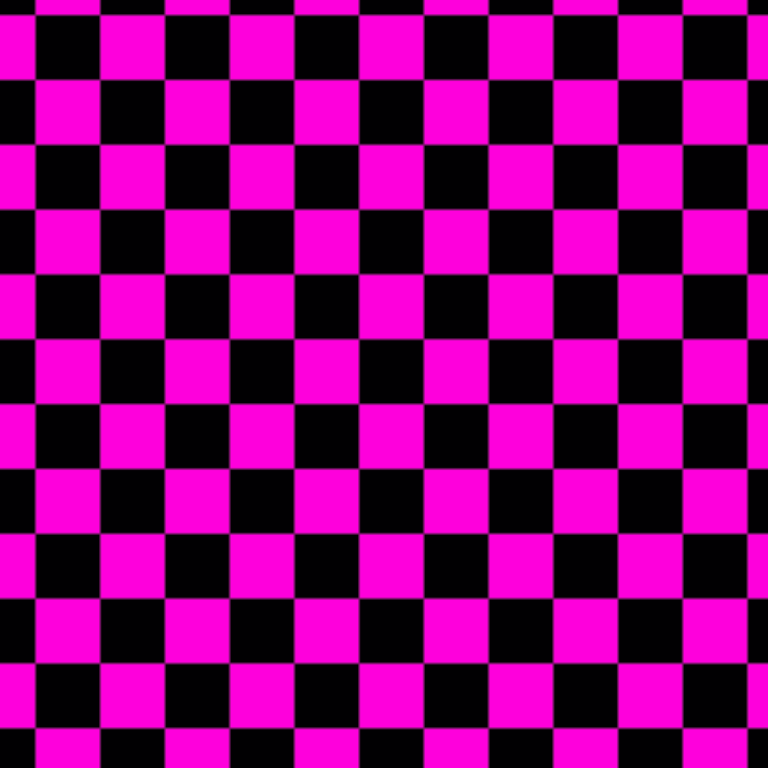
A WebGL 1 fragment shader for this pattern:

```glsl
precision highp float;

// A two-colour checkerboard of magenta and black squares with soft seams.
// Each axis gives a signed square wave with ramped edges; the product of
// the two waves picks the colour, and its middle range tints the seams.

uniform vec2 u_resolution;

const vec2 CELLS = vec2(11.865, 11.846);    // squares across and down
const vec2 FIRST_EDGE = vec2(0.0462, 0.0517); // lowest seam on each axis
const float SEAM_HALF_WIDTH = 0.0021;       // in canvas units
const float SEAM_GREEN = 0.065;             // slight greying of the seams

const vec3 BLACK = vec3(0.004, 0.0, 0.006);
const vec3 MAGENTA = vec3(0.995, 0.0, 0.862);

// Square wave: +1 in even cells, -1 in odd cells, linear across each edge.
float softSquareWave(float cell, float halfWidth) {
  float f = fract(cell);
  float edgeDistance = min(f, 1.0 - f);
  float side = 1.0 - 2.0 * mod(floor(cell), 2.0);
  return side * min(edgeDistance / halfWidth, 1.0);
}

// Checker value from -1 (odd squares) to +1 (even squares).
float softChecker(vec2 cell, vec2 halfWidth) {
  return softSquareWave(cell.x, halfWidth.x)
       * softSquareWave(cell.y, halfWidth.y);
}

// Blend of the two square colours with a muted tone between them.
vec3 checkerColor(float checker, vec3 evenColor, vec3 oddColor) {
  vec3 color = mix(oddColor, evenColor, 0.5 + 0.5 * checker);
  color.g += SEAM_GREEN * (1.0 - checker * checker);
  return color;
}

void main() {
  vec2 uv = gl_FragCoord.xy / u_resolution;
  vec2 cell = (uv - FIRST_EDGE) * CELLS;

  // Keep the ramp at least one pixel wide on small canvases.
  vec2 halfWidth = max(vec2(SEAM_HALF_WIDTH), 0.5 / u_resolution) * CELLS;

  float checker = softChecker(cell, halfWidth);
  gl_FragColor = vec4(checkerColor(checker, BLACK, MAGENTA), 1.0);
}
```
